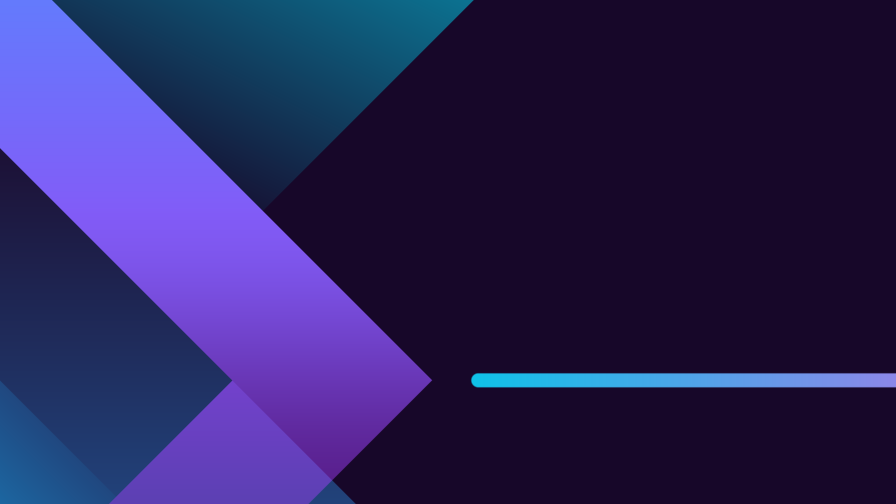
A Shadertoy shader for this background:

```glsl
// Dark violet backdrop with a glowing chevron, glassy blue wedges and a gradient bar.

// Soft-edged coverage of the region where value < limit.
float below(float value, float limit) {
    float soft = 1.0 / iResolution.y;
    return 1.0 - smoothstep(-soft, soft, value - limit);
}

// Signed distance to a horizontal capsule from start to endX.
float capsule(vec2 p, vec2 start, float endX, float radius) {
    return length(vec2(p.x - clamp(p.x, start.x, endX), p.y - start.y)) - radius;
}

// Vertical three-stop gradient of the chevron.
vec3 chevronColor(float y) {
    vec3 low = mix(vec3(0.34, 0.11, 0.53), vec3(0.51, 0.36, 0.97), smoothstep(-0.05, 0.62, y));
    return mix(low, vec3(0.39, 0.48, 0.99), clamp((y - 0.57) / 0.43, 0.0, 1.0));
}

void mainImage(out vec4 fragColor, in vec2 fragCoord) {
    vec2 p = fragCoord / iResolution.y;
    float fall = p.x + p.y; // constant along falling diagonals
    float rise = p.x - p.y; // constant along rising diagonals

    vec3 color = vec3(0.092, 0.026, 0.16);

    // Teal triangle hanging from the top
    float tealMix = clamp(0.33 + 0.8 * (p.x - 0.104) - 1.6 * (1.0 - p.y), 0.0, 1.0);
    vec3 teal = mix(vec3(0.083, 0.085, 0.22), vec3(0.045, 0.45, 0.57), tealMix);
    color = mix(color, teal, below(rise, -0.06));

    // Upper band of the chevron
    float insideTip = below(rise, 0.612);
    color = mix(color, chevronColor(p.y), below(fall, 1.103) * insideTip);

    // Blue wedge, with a brighter facet in the corner
    vec3 wedge = mix(vec3(0.13, 0.26, 0.48), vec3(0.11, 0.065, 0.21), clamp(p.y / 0.7, 0.0, 1.0));
    vec3 facet = mix(vec3(0.11, 0.40, 0.63), vec3(0.125, 0.28, 0.50), clamp(fall / 0.245, 0.0, 1.0));
    wedge = mix(wedge, facet, below(fall, 0.245));

    // Lower arm of the chevron, tinted by the wedge
    vec3 arm = mix(vec3(0.36, 0.25, 0.70), vec3(0.45, 0.255, 0.80), clamp(p.y / 0.245, 0.0, 1.0));
    wedge = mix(wedge, arm, insideTip * (1.0 - below(rise, 0.216)));
    color = mix(color, wedge, below(fall, 0.706));

    // Rounded bar running off the right edge
    float bar = capsule(p, vec2(0.949, 0.2454), iResolution.x / iResolution.y + 0.1, 0.0139);
    vec3 barColor = mix(vec3(0.06, 0.76, 0.91), vec3(0.55, 0.53, 0.91), clamp((p.x - 0.94) / 0.84, 0.0, 1.0));
    color = mix(color, barColor, below(bar, 0.0));

    fragColor = vec4(color, 1.0);
}
```
